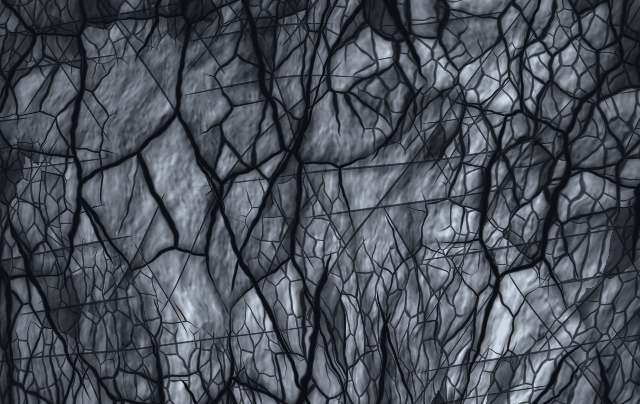
Write a WebGL 1 fragment shader that draws this texture.

```glsl
precision highp float;
// Weathered slate cliff: nested Voronoi blocks with tilted faces and bevelled rims,
// cut by steep tapering joints and hairline cracks, under raking light from the
// upper left. Fractal relief adds grain; a broad falloff darkens the sides.
uniform vec2 u_resolution;

const vec3 SHADOW_COLOR = vec3(0.08, 0.09, 0.11);
const vec3 LIT_COLOR = vec3(0.64, 0.67, 0.72);
const vec2 LIGHT = vec2(-0.64, 0.77);
const vec2 BLOCK_FREQ = vec2(5.2, 3.1);     // cells per canvas height
const vec2 SLAB_FREQ = vec2(12.0, 7.5);
const vec2 CHIP_FREQ = vec2(27.0, 15.0);
const vec2 RELIEF_FREQ = vec2(9.0, 5.0);
const float BASE_TONE = 0.66;
const float RELIEF_GAIN = 0.046;
const float SOFT = 0.0024;                  // crack edge softness

float hash(vec2 p) { return fract(sin(dot(p, vec2(127.1, 311.7))) * 43758.545); }
vec2 hash2(vec2 p) { return vec2(hash(p), hash(p + 19.7)); }

float noise(vec2 p) {
  vec2 i = floor(p), f = fract(p);
  f = f * f * (3.0 - 2.0 * f);
  return mix(mix(hash(i), hash(i + vec2(1, 0)), f.x),
             mix(hash(i + vec2(0, 1)), hash(i + vec2(1, 1)), f.x), f.y);
}

vec2 noise2(vec2 p) { return vec2(noise(p), noise(p + 37.3)) - 0.5; }

float fbm(vec2 p) {
  float sum = 0.0, amp = 0.5;
  for (int i = 0; i < 5; i++) {
    sum += amp * noise(p);
    p = mat2(1.6, 1.1, -1.1, 1.6) * p + 5.3;
    amp *= 0.52;
  }
  return sum;
}

struct Facet { float edge; vec2 normal; float tone; };

// Voronoi block: distance and direction to its rim, and tone of its tilted face.
Facet facet(vec2 p, vec2 freq, float seed) {
  p = p * freq + seed;
  vec2 cell = floor(p), nearest = vec2(8.0), id = cell;
  for (int j = -1; j <= 1; j++)
    for (int i = -1; i <= 1; i++) {
      vec2 c = cell + vec2(i, j);
      vec2 r = c + hash2(c) - p;
      if (dot(r, r) < dot(nearest, nearest)) { nearest = r; id = c; }
    }
  Facet f = Facet(8.0, vec2(1, 0), 0.0);
  for (int j = -2; j <= 2; j++)
    for (int i = -2; i <= 2; i++) {
      vec2 c = cell + vec2(i, j);
      vec2 r = c + hash2(c) - p;
      vec2 across = r - nearest;
      if (dot(across, across) > 0.0001) {
        vec2 n = normalize(across);
        float d = dot(0.5 * (r + nearest), n) / length(n * freq);
        if (d < f.edge) { f.edge = d; f.normal = normalize(n * freq); }
      }
    }
  f.tone = hash(id + 3.1) - 0.5 + dot(nearest, hash2(id + 8.4) - 0.5);
  return f;
}

float rimCrack(Facet f, float width, float open) {
  float w = width * open * mix(0.3, 1.0, abs(f.normal.x));
  return smoothstep(0.0, 0.25, open) * (1.0 - smoothstep(w * 0.4, w + SOFT, f.edge));
}

float rimLight(Facet f, float reach) {
  return dot(f.normal, LIGHT) * exp(-f.edge / reach);
}

// Family of long cracks leaning by angle, opening and closing, shaded on one side.
float joint(vec2 p, float angle, float spacing, float width, float seed) {
  float c = cos(angle), s = sin(angle);
  vec2 q = vec2(c * p.x - s * p.y, s * p.x + c * p.y);
  q.x += 0.09 * (noise(q * vec2(3.0, 2.5) + seed) - 0.5);
  float lane = floor(q.x / spacing);
  float off = q.x - (lane + 0.3 + 0.4 * hash(vec2(lane, seed))) * spacing;
  float open = smoothstep(0.48, 0.85, noise(vec2(lane * 7.3 + seed, q.y * 4.0 + seed)));
  float w = width * open;
  float core = smoothstep(0.0, 0.2, open) * (1.0 - smoothstep(w * 0.4, w + SOFT, abs(off)));
  float shade = 0.5 * open * step(0.0, off) * (1.0 - smoothstep(0.0, 0.27 * spacing, off));
  return max(core, shade);
}

void main() {
  vec2 uv = gl_FragCoord.xy / u_resolution;
  vec2 p = gl_FragCoord.xy / u_resolution.y;

  // Bend the rock, leaning its right side
  vec2 q = p + 0.16 * noise2(p * 1.7) + 0.045 * noise2(p * 6.0);
  q += 0.014 * noise2(p * 19.0) + 0.006 * noise2(p * 55.0);
  q.x -= 0.3 * smoothstep(0.5, 0.8, uv.x) * (p.y - 0.5);

  Facet block = facet(q, BLOCK_FREQ, 4.0);
  Facet slab = facet(q + 0.02 * noise2(p * 9.0), SLAB_FREQ, 23.0);
  Facet chip = facet(q, CHIP_FREQ, 51.0);
  float sides = 1.0 - smoothstep(0.0, 0.3, uv.x) + smoothstep(0.72, 0.95, uv.x);
  float broken = smoothstep(0.42, 0.7, noise(p * 4.0 + 11.0) + 0.22 * sides);
  float slabOpen = smoothstep(0.3, 0.8, noise(p * 5.0 + 2.0) + 0.12 * sides);

  // Face tones, lit rims and surface relief
  float height = fbm(q * RELIEF_FREQ);
  float slope = (height - fbm((q + LIGHT * 0.003) * RELIEF_FREQ)) / 0.003;
  float tone = BASE_TONE + 0.30 * block.tone + (0.1 + 0.12 * broken) * slab.tone;
  tone += 0.14 * broken * chip.tone + 0.45 * (height - 0.48);
  tone += 0.22 * rimLight(block, 0.02) + 0.2 * slabOpen * rimLight(slab, 0.012);
  tone += 0.16 * broken * rimLight(chip, 0.006) + RELIEF_GAIN * slope;
  tone += 0.1 * (noise(p * 160.0) - 0.5);

  // Shadowed hollows and broad falloff
  tone *= mix(0.55, 1.0, smoothstep(0.0, 0.03, block.edge));
  tone *= mix(1.0 - 0.4 * slabOpen, 1.0, smoothstep(0.0, 0.018, slab.edge));
  tone *= 1.0 - 0.6 * broken * (1.0 - smoothstep(-0.5, -0.3, slab.tone));
  float falloff = smoothstep(-0.05, 0.3, uv.x) * (1.0 - smoothstep(0.8, 1.05, uv.x));
  tone *= mix(0.62, 1.08, falloff) * (1.0 - 0.25 * smoothstep(0.7, 1.0, uv.y));
  tone *= 1.0 + 0.25 * exp(-30.0 * (uv.x - 0.74) * (uv.x - 0.74));

  // Cracks, from wide fissures to hairlines
  float crack = rimCrack(block, 0.009, smoothstep(0.15, 0.85, noise(p * 4.0 + 31.0)));
  crack = max(crack, 0.9 * rimCrack(slab, 0.005, slabOpen));
  crack = max(crack, 0.7 * rimCrack(chip, 0.0025, broken));
  crack = max(crack, joint(q, 0.45, 0.24, 0.011, 3.0));
  crack = max(crack, joint(q, -0.4, 0.27, 0.010, 17.0));
  crack = max(crack, 0.8 * joint(p, 0.6, 0.11, 0.002, 29.0));
  crack = max(crack, 0.8 * joint(p, -0.55, 0.13, 0.002, 41.0));
  crack = max(crack, 0.75 * joint(p, 1.42, 0.12, 0.0025, 53.0));
  tone = mix(tone, -0.06, crack);

  gl_FragColor = vec4(mix(SHADOW_COLOR, LIT_COLOR, clamp(tone, -0.12, 1.3)), 1.0);
}
```
